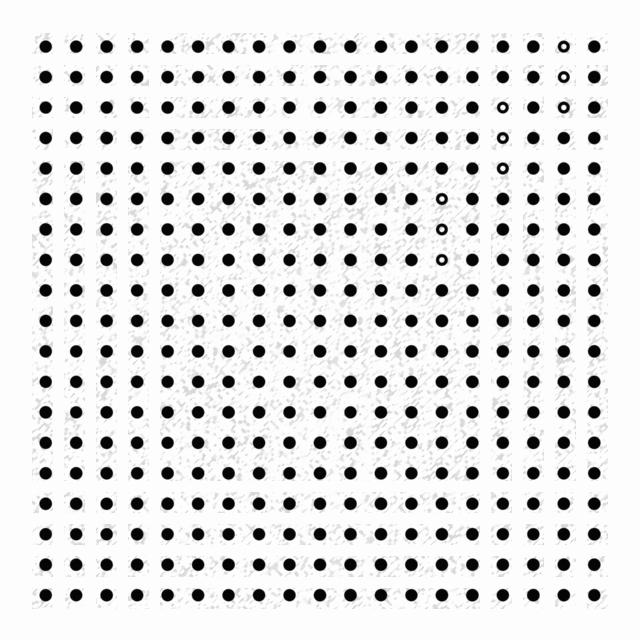
Write a WebGL 1 fragment shader that draws this pattern.

```glsl
precision highp float;
// A 19 by 19 grid of black dots on white, with three short runs of hollow
// rings stepping down from the upper right. Dots are distance functions in
// repeated cells; a faint diagonal grain fills square blocks around them.

uniform vec2 u_resolution;

const float CELLS = 21.0;        // grid pitches across the canvas, margins included
const float DOTS = 19.0;         // dots per side
const float BLOCKS = 60.0;       // grain blocks across the canvas
const float DOT_RADIUS = 0.0097;
const float HOLE_RADIUS = 0.0042;
const float ROW_SHIFT = 0.0014;  // grid sits slightly below centre
const vec3 PAPER = vec3(0.992);
const vec3 INK = vec3(0.02);

float hash(vec2 p) {
  return fract(sin(dot(p, vec2(127.1, 311.7))) * 43758.5453);
}

float valueNoise(vec2 p) {
  vec2 i = floor(p);
  vec2 f = fract(p);
  f = f * f * (3.0 - 2.0 * f);
  float low = mix(hash(i), hash(i + vec2(1.0, 0.0)), f.x);
  float high = mix(hash(i + vec2(0.0, 1.0)), hash(i + vec2(1.0, 1.0)), f.x);
  return mix(low, high, f.y);
}

// 1 inside a shape of signed distance d, with an edge of half-width soft
float fill(float d, float soft) {
  return 1.0 - smoothstep(-soft, soft, d);
}

// 1 where the cell lies inside the square of dots
float insideGrid(vec2 cell) {
  vec2 inside = step(vec2(-0.5), cell) * step(cell, vec2(DOTS - 0.5));
  return inside.x * inside.y;
}

// 1 for cells in the three stepped runs; rows count down from the top
float isHollow(vec2 cell) {
  float hollow = 0.0;
  for (int i = 0; i < 3; i++) {
    float k = float(i);
    float column = 17.0 - 2.0 * k;
    float firstRow = 0.5 * k * (k + 3.0);
    float inColumn = step(abs(cell.x - column), 0.5);
    float inRows = step(abs(cell.y - firstRow - 1.0), 1.5);
    hollow = max(hollow, inColumn * inRows);
  }
  return hollow;
}

// Per axis: 1 in blocks touched by a dot, fading in everywhere near the middle
vec2 blockCoverage(vec2 p) {
  vec2 centre = (floor(p * BLOCKS) + 0.5) / BLOCKS;
  vec2 toDot = abs(fract(centre * CELLS) - 0.5) / CELLS;
  vec2 touched = step(toDot, vec2(DOT_RADIUS + 0.5 / BLOCKS));
  vec2 middle = 1.0 - smoothstep(0.1, 0.24, abs(centre - 0.5));
  vec2 inside = step(abs(centre - 0.5), vec2(0.45));
  return inside * max(touched, 0.8 * middle);
}

// Short diagonal flecks
float grain(vec2 p) {
  vec2 diagonal = vec2(p.x + p.y, p.x - p.y) * 0.7071;
  float n = valueNoise(diagonal * vec2(310.0, 170.0) + 400.0);
  return smoothstep(0.5, 0.95, n);
}

// Ink coverage of the dot or ring in the cell around p
float dotInk(vec2 p, float soft) {
  vec2 grid = p * CELLS;
  vec2 cell = floor(grid) - 1.0;
  vec2 local = (fract(grid) - 0.5) / CELLS;
  float radius = DOT_RADIUS + 0.0003 * (hash(cell + 30.0) - 0.5);
  float hollow = isHollow(cell);
  float r = length(local);
  float disc = fill(r - radius + 0.0004 * hollow, soft);
  float hole = fill(r - HOLE_RADIUS, soft) * hollow;
  return disc * (1.0 - hole) * insideGrid(cell);
}

void main() {
  float side = min(u_resolution.x, u_resolution.y);
  vec2 p = (gl_FragCoord.xy - 0.5 * u_resolution) / side + 0.5;
  p.y = 1.0 - p.y - ROW_SHIFT;
  float soft = max(0.0015, 0.75 / side);

  vec2 coverage = blockCoverage(p);
  vec3 colour = PAPER - 0.15 * grain(p) * coverage.x * coverage.y;
  colour = mix(colour, INK, dotInk(p, soft));
  gl_FragColor = vec4(colour, 1.0);
}
```
